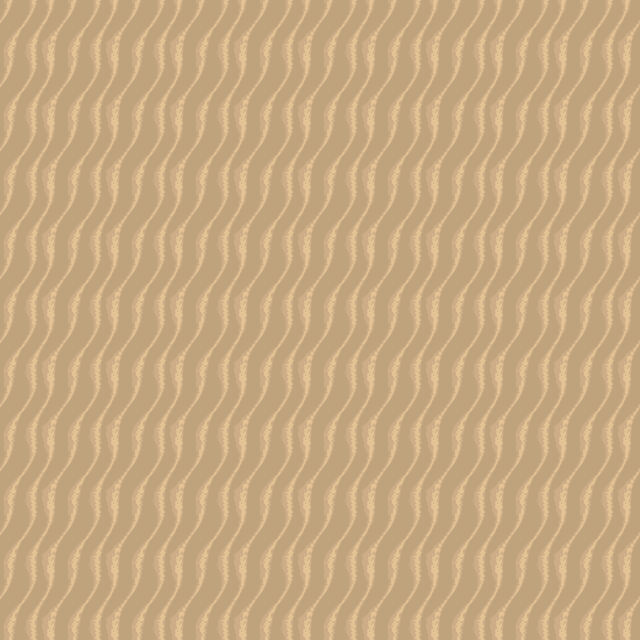
Give the GLSL for this pattern, as a WebGL 1 fragment shader.

```glsl
precision highp float;
// Wind-rippled sand: slanting wavy ridges with grainy crests and soft pale flanks.

uniform vec2 u_resolution;

#define REPEATS 10.0
#define SAND vec3(0.75, 0.64, 0.49)
#define FLANK vec3(0.80, 0.68, 0.53)
#define CREST vec3(0.89, 0.76, 0.58)
#define SWAY 0.06
#define UNEVEN 0.037
#define RIDGE_OFFSET 0.46
#define GRAIN_CELLS 36.0
#define DRIFT_CELLS 12.0

const float TAU = 6.2831853;

float hash(vec2 p) {
  vec3 q = fract(vec3(p.xyx) * 0.1031);
  q += dot(q, q.yzx + 33.33);
  return fract((q.x + q.y) * q.z);
}

// Value noise that wraps after one tile.
float tileNoise(vec2 tile, float cells) {
  vec2 p = tile * cells;
  vec2 cell = floor(p);
  vec2 f = smoothstep(0.0, 1.0, p - cell);
  vec2 a = mod(cell, cells);
  vec2 b = mod(cell + 1.0, cells);
  float low = mix(hash(a), hash(vec2(b.x, a.y)), f.x);
  float high = mix(hash(vec2(a.x, b.y)), hash(b), f.x);
  return mix(low, high, f.y);
}

// Ridge centre: drifts a third of a tile per row, with uneven spacing over three rows.
float ridgeCentre(float s) {
  return RIDGE_OFFSET - s / 3.0
    + SWAY * sin(TAU * (s + 0.1))
    - UNEVEN * sin(TAU * (s - 0.906) / 3.0);
}

// Swelling of the ridge where it runs upright; every third swell is the widest.
float ridgeSwell(float s) {
  float bump = pow(0.5 + 0.5 * cos(TAU * (s - 0.8)), 1.5);
  return bump * (1.0 + 0.22 * cos(TAU * (s - 1.85) / 3.0));
}

void main() {
  vec2 uv = gl_FragCoord.xy / u_resolution;
  vec2 tile = fract(vec2(uv.x, 1.0 - uv.y) * REPEATS);
  float soft = 0.7 * REPEATS / min(u_resolution.x, u_resolution.y);

  float grain = tileNoise(tile, GRAIN_CELLS) - 0.52;
  float drift = tileNoise(tile, DRIFT_CELLS) - 0.5;

  // Widest coverage among the nearby ridges, positive inside.
  float crest = -1.0;
  float flank = -1.0;
  float nearest = floor(tile.y + 3.0 * (tile.x - RIDGE_OFFSET) + 0.5);
  for (int i = -1; i <= 1; i++) {
    float s = tile.y - nearest - float(i);
    float d = tile.x - ridgeCentre(s);
    float swell = ridgeSwell(s);

    float halfWidth = 0.013 + 0.027 * swell;
    float roughness = 0.022 + 0.055 * swell;
    crest = max(crest, halfWidth - abs(d) + grain * roughness);

    // The flank reaches further on the left side.
    float reach = d < 0.0 ? 0.035 + 0.095 * swell : 0.030 + 0.035 * swell;
    float ragged = drift * (0.016 + 0.03 * swell) + grain * 0.014;
    flank = max(flank, reach - abs(d) + ragged);
  }

  vec3 color = mix(SAND, FLANK, smoothstep(-soft, soft, flank));
  color = mix(color, CREST, smoothstep(-soft, soft, crest));
  gl_FragColor = vec4(color, 1.0);
}
```
